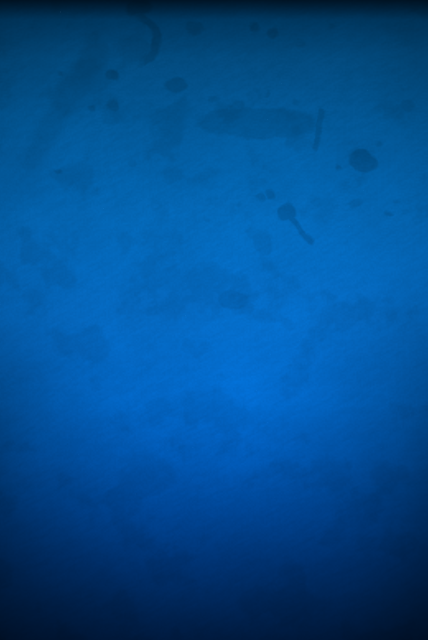
A Shadertoy shader for this background:

```glsl
// Weathered blue wall: a vertical colour ramp, bright in the middle, with darker
// sides and ends. Soft dark blots and streaks stain the upper half, and
// layered value noise adds mottling, scuffs and grain.

float hash(vec2 p) {
    return fract(sin(dot(p, vec2(127.1, 311.7))) * 43758.5453);
}

float noise(vec2 p) {
    vec2 i = floor(p), f = fract(p);
    f = f * f * (3.0 - 2.0 * f);
    return mix(mix(hash(i), hash(i + vec2(1, 0)), f.x),
               mix(hash(i + vec2(0, 1)), hash(i + vec2(1, 1)), f.x), f.y);
}

float fbm(vec2 p) {
    float sum = 0.0, amp = 0.5;
    for (int i = 0; i < 5; i++) {
        sum += amp * noise(p);
        p = mat2(1.6, 1.2, -1.2, 1.6) * p + 7.3;
        amp *= 0.5;
    }
    return sum;
}

float linearStep(float a, float b, float x) {
    return clamp((x - a) / (b - a), 0.0, 1.0);
}

// Soft-edged ellipse, 1 inside
float blot(vec2 p, vec2 center, vec2 radius) {
    float d = (length((p - center) / radius) - 1.0) * min(radius.x, radius.y);
    return 1.0 - smoothstep(-0.004, 0.004, d);
}

// Soft-edged line segment, 1 inside
float streak(vec2 p, vec2 a, vec2 b, float width) {
    vec2 ab = b - a;
    float h = clamp(dot(p - a, ab) / dot(ab, ab), 0.0, 1.0);
    return 1.0 - smoothstep(width * 0.4, width * 1.4, length(p - a - ab * h));
}

vec3 wallColor(vec2 uv) {
    float t = uv.y;
    vec3 c = vec3(0.0, 0.10, 0.24);
    c = mix(c, vec3(0.0, 0.20, 0.45), linearStep(0.0, 0.12, t));
    c = mix(c, vec3(0.0, 0.28, 0.60), linearStep(0.12, 0.20, t));
    c = mix(c, vec3(0.005, 0.36, 0.73), linearStep(0.20, 0.28, t));
    c = mix(c, vec3(0.01, 0.42, 0.81), linearStep(0.28, 0.37, t));
    c = mix(c, vec3(0.02, 0.43, 0.79), linearStep(0.37, 0.50, t));
    c = mix(c, vec3(0.015, 0.415, 0.73), linearStep(0.50, 0.66, t));
    c = mix(c, vec3(0.01, 0.355, 0.61), linearStep(0.66, 0.80, t));
    c = mix(c, vec3(0.01, 0.295, 0.50), linearStep(0.80, 0.91, t));
    c = mix(c, vec3(0.0, 0.22, 0.38), linearStep(0.91, 0.97, t));
    c = mix(c, vec3(0.0, 0.08, 0.15), linearStep(0.97, 1.0, t));
    // Sides fall off more strongly toward the bottom
    float side = abs(uv.x - 0.5) * 2.0;
    float falloff = mix(0.38, 0.11, smoothstep(0.25, 0.62, t));
    return c * (1.0 - falloff * side * side);
}

float stains(vec2 p) {
    vec2 q = p + 0.022 * (vec2(fbm(p * 28.0), fbm(p * 28.0 + 40.0)) - 0.48);
    // Main blots
    float s = blot(q, vec2(0.328, 1.477), vec2(0.032, 0.020));
    s = max(s, 0.8 * blot(q, vec2(0.410, 1.295), vec2(0.028, 0.019)));
    s = max(s, 0.6 * blot(q, vec2(0.605, 1.207), vec2(0.140, 0.036)));
    s = max(s, blot(q, vec2(0.846, 1.120), vec2(0.032, 0.027)));
    s = max(s, blot(q, vec2(0.668, 0.998), vec2(0.024, 0.021)));
    s = max(s, 0.6 * blot(q, vec2(0.547, 0.795), vec2(0.040, 0.021)));
    s = max(s, blot(q, vec2(0.264, 1.320), vec2(0.016, 0.013)));
    // Curl near the top, drips and a long faint smear
    float curl = abs(length(q - vec2(0.315, 1.400)) - 0.052);
    s = max(s, (1.0 - smoothstep(0.005, 0.014, curl)) * smoothstep(0.315, 0.335, q.x));
    s = max(s, streak(q, vec2(0.68, 0.985), vec2(0.728, 0.935), 0.008));
    s = max(s, 0.8 * streak(q, vec2(0.756, 1.235), vec2(0.735, 1.155), 0.008));
    s = max(s, 0.5 * streak(q, vec2(0.22, 1.37), vec2(0.08, 1.13), 0.03));
    // Scattered droplets
    for (int i = 0; i < 26; i++) {
        float k = float(i);
        vec2 center = vec2(0.12 + 0.84 * hash(vec2(k, 1.7)), 0.9 + 0.57 * hash(vec2(k, 5.3)));
        float r = mix(0.005, 0.018, pow(hash(vec2(k, 9.1)), 2.0));
        float strength = 0.35 + 0.5 * hash(vec2(k, 3.9));
        s = max(s, strength * blot(q, center, r * vec2(1.2, 1.0)));
    }
    return s;
}

void mainImage(out vec4 fragColor, in vec2 fragCoord) {
    vec2 uv = fragCoord / iResolution.xy;
    vec2 p = fragCoord / iResolution.x;
    vec3 color = wallColor(uv);

    // Broad mottling and irregular worn patches
    float mottle = fbm(p * 5.0 + 2.0);
    color *= 1.0 + 0.13 * (mottle - 0.48);
    float worn = smoothstep(0.53, 0.68, fbm(p * 13.0 + 11.0));
    color *= 1.0 - 0.055 * worn;

    color *= 1.0 - 0.13 * stains(p);

    // Slanted scuffs and fine grain
    vec2 slant = mat2(0.9, -0.44, 0.44, 0.9) * p;
    color *= 1.0 + 0.04 * (noise(slant * vec2(45.0, 150.0)) - 0.5);
    color *= 1.0 + 0.04 * (noise(p * 260.0) - 0.5);

    // Sparse pale flecks
    color += 0.05 * smoothstep(0.975, 1.0, noise(p * 120.0 + 30.0)) * uv.y;
    fragColor = vec4(color, 1.0);
}
```
